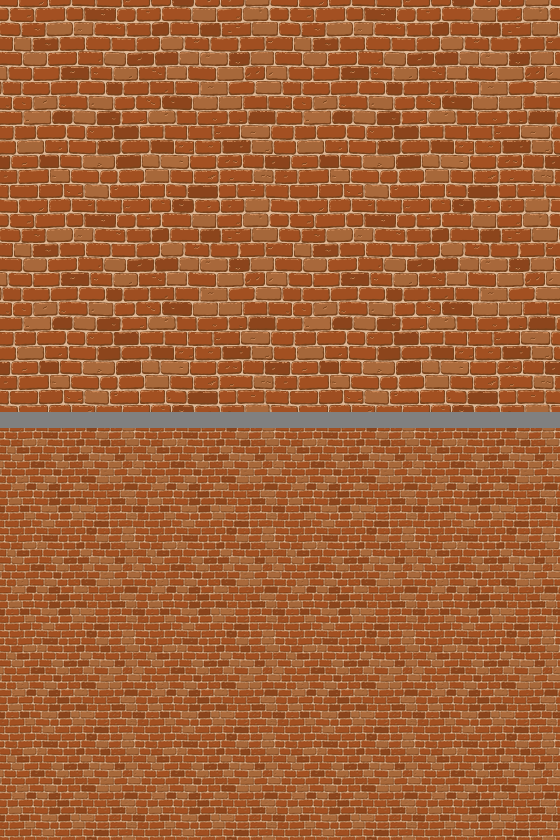
Top, the tile; bottom, the same tile 2 across and 2 down.
This texture is drawn by a Shadertoy shader. Its source:

```glsl
// Hand-drawn brick wall: a block of 14 courses by 11 bricks, laid twice each way.
// Every brick is a wobbly rounded box with a brown shadow rim, a broken highlight
// and a few chips; all variation is seeded by wrapped brick indices, so it tiles.

const float TAU = 6.2831853;
const float BLOCKS = 2.0;        // identical blocks across and down
const float COURSES = 14.0;      // courses per block
const float BRICKS = 11.0;       // bricks per course
const float PITCH = 1.734;       // mean brick length, in course heights

const vec3 MORTAR = vec3(0.87, 0.72, 0.59);
const vec3 RIM    = vec3(0.46, 0.26, 0.11);
const vec3 RED    = vec3(0.63, 0.31, 0.13);
const vec3 DARK   = vec3(0.55, 0.27, 0.11);
const vec3 TAN    = vec3(0.66, 0.41, 0.23);
const vec3 LIGHT  = vec3(0.82, 0.56, 0.37);

// Random value of a brick index and a seed
float hash(vec2 id, float seed) {
    vec3 q = fract(vec3(id, seed) * vec3(0.1031, 0.1137, 0.0973) + 0.17);
    q += dot(q, q.yzx + 33.33);
    return fract((q.x + q.y) * q.z);
}

// Layered sines, about -1 to 1
float wobble(vec2 p, float seed) {
    float s = seed * 40.0;
    return 0.45 * sin(dot(p, vec2(6.0, 4.0)) + s)
         + 0.33 * sin(dot(p, vec2(13.0, -11.0)) + 1.7 * s)
         + 0.22 * sin(dot(p, vec2(29.0, 23.0)) + 2.3 * s);
}

float roundBox(vec2 p, vec2 halfSize, float radius) {
    vec2 q = abs(p) - halfSize + radius;
    return length(max(q, 0.0)) + min(max(q.x, q.y), 0.0) - radius;
}

float segment(vec2 p, vec2 halfSpan) {
    float t = clamp(dot(p, halfSpan) / dot(halfSpan, halfSpan), -1.0, 1.0);
    return length(p - halfSpan * t);
}

// Pixel coverage of a signed distance
float cover(float dist, float px) {
    return clamp(0.5 - dist / px, 0.0, 1.0);
}

// Shifted position of the vertical joint left of a brick
float joint(float column, float course) {
    return column + 0.36 * (hash(vec2(mod(column, BRICKS), course), 1.0) - 0.5);
}

vec3 brickTone(vec2 id) {
    float pick = hash(id, 2.0);
    vec3 tone = pick < 0.24 ? TAN : pick < 0.39 ? DARK : RED;
    return tone * (0.98 + 0.04 * hash(id, 3.0));
}

// Short diagonal nicks, each a dark stroke over a light one
vec3 addChips(vec3 color, vec2 p, vec2 halfSize, vec2 id, float inside, float px) {
    for (float k = 0.0; k < 3.0; k++) {
        float seed = 20.0 + 5.0 * k;
        if (hash(id, seed) > 0.16) continue;
        vec2 spot = vec2(hash(id, seed + 1.0), hash(id, seed + 2.0)) - 0.5;
        vec2 q = p - spot * halfSize * vec2(1.4, 1.0);
        float angle = 0.9 * hash(id, seed + 3.0) - 0.1;
        vec2 span = mix(0.06, 0.15, hash(id, seed + 4.0)) * vec2(cos(angle), sin(angle));
        q.y += 0.03 * sin(q.x * 22.0);
        color = mix(color, LIGHT, inside * cover(segment(q + vec2(-0.03, 0.055), span) - 0.025, px));
        color = mix(color, RIM, inside * cover(segment(q, span) - 0.028, px));
    }
    return color;
}

// One brick on mortar; p is measured from the middle of its cell
vec3 drawBrick(vec2 p, float width, vec2 id, float px) {
    float seed = hash(id, 4.0);
    float rough = wobble(p, seed);
    float radius = mix(0.10, 0.25, hash(id, 5.0));
    vec2 halfSize = vec2(0.5 * width - 0.035, mix(0.445, 0.475, hash(id, 6.0)));
    p.y += p.x * 0.035 * (hash(id, 7.0) - 0.5);

    // Rim and face: the rim is thicker below and to the right
    float rim = roundBox(p, halfSize, radius) + 0.018 * rough;
    vec2 faceHalf = halfSize - vec2(0.055, 0.072);
    vec2 facePos = p - vec2(-0.018, 0.034);
    float face = roundBox(facePos, faceHalf, radius * 0.8) + 0.025 * wobble(p.yx, seed + 0.37);

    // Highlight: the sliver of face left bare by a copy moved down and right
    float inner = roundBox(facePos - vec2(0.035, -0.065), faceHalf, radius * 0.8) + 0.035 * rough;
    float inside = cover(face, px);
    float sliver = inside - cover(max(face, inner), px);
    float gaps = smoothstep(-0.35, -0.15, wobble(p * vec2(0.8, 1.3), seed + 0.71));
    float upperLeft = smoothstep(-0.1, 0.1, p.y / halfSize.y - p.x / halfSize.x + 0.7);

    vec3 color = mix(MORTAR, RIM, cover(rim, px));
    vec3 tone = addChips(brickTone(id), p, halfSize, id, inside, px);
    color = mix(color, tone, inside);
    return mix(color, LIGHT, sliver * gaps * upperLeft);
}

void mainImage(out vec4 fragColor, in vec2 fragCoord) {
    vec2 block = BLOCKS * fragCoord / iResolution.xy;
    float px = BLOCKS * COURSES / iResolution.y;

    // Gently waving courses, half a course below the edge
    float y = block.y * COURSES + 0.5;
    y += 0.035 * sin(TAU * 3.0 * block.x + sin(TAU * block.y));
    float course = mod(floor(y), COURSES);

    // Staggered bricks between uneven joints
    float stagger = 0.14 + 0.5 * mod(course, 2.0) + 0.24 * (hash(vec2(course), 8.0) - 0.5);
    float x = block.x * BRICKS + stagger;
    float column = floor(x + 0.5);
    column -= step(x, joint(column, course));
    float left = joint(column, course);
    float right = joint(column + 1.0, course);

    vec2 p = vec2((x - 0.5 * (left + right)) * PITCH, fract(y) - 0.5);
    vec2 id = vec2(mod(column, BRICKS), course);
    fragColor = vec4(drawBrick(p, (right - left) * PITCH, id, px), 1.0);
}
```
